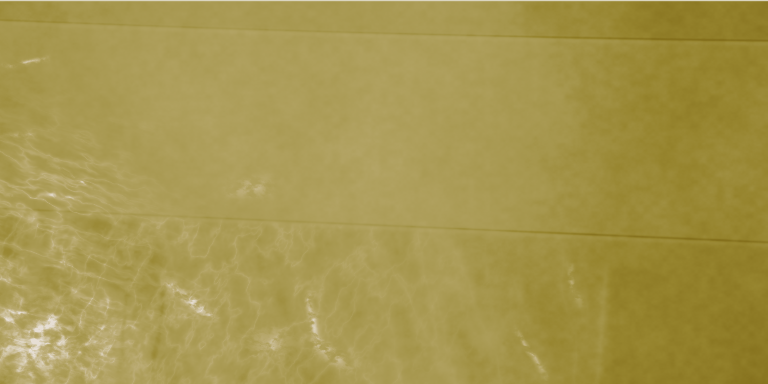
Give the GLSL for this texture, as a Shadertoy shader.

```glsl
// A sheet of yellow waxy film with two shallow seams, soft folds and wet glints.
// One scalar tone is built from gradients, strokes and ridged noise, then
// coloured by an olive-to-cream ramp; x spans 0 to 2 and y spans 0 to 1.
#define BASE_TONE 0.66
#define RIGHT_SHADE 0.39
#define SEAM_WIDTH 0.0032
#define SEAM_DEPTH 0.27
#define WRINKLE_GAIN 0.50
#define GLARE_GAIN 0.52
#define GLINT_GAIN 0.62
#define FOLD_GAIN 0.20
#define MOTTLE_GAIN 0.22
#define GRAIN_GAIN 0.17

float hash(vec2 p) {
    p = fract(p * vec2(0.1031, 0.1137));
    p += dot(p, p.yx + 33.33);
    return fract((p.x + p.y) * p.x * 17.0);
}

float noise(vec2 p) {
    vec2 i = floor(p), f = fract(p);
    f = f * f * (3.0 - 2.0 * f);
    return mix(mix(hash(i), hash(i + vec2(1, 0)), f.x),
               mix(hash(i + vec2(0, 1)), hash(i + vec2(1, 1)), f.x), f.y);
}

float fbm(vec2 p) {
    float sum = 0.0, amp = 0.5;
    for (int i = 0; i < 4; i++) {
        sum += amp * noise(p);
        p = p * 2.03 + 7.3;
        amp *= 0.5;
    }
    return sum / 0.9375;
}

float ridge(vec2 p, float sharpness) {
    return pow(1.0 - abs(2.0 * fbm(p) - 1.0), sharpness);
}

float blob(vec2 p, vec2 center, vec2 radius) {
    vec2 q = (p - center) / radius;
    return exp(-dot(q, q));
}

// Soft line segment, tapered towards both ends
float streak(vec2 p, vec2 a, vec2 b, float width) {
    vec2 d = b - a;
    float h = clamp(dot(p - a, d) / dot(d, d), 0.0, 1.0);
    float r = length(p - a - d * h) / width;
    return exp(-r * r) * (0.35 + 2.6 * h * (1.0 - h));
}

// Dark groove with a faint lit lip underneath
float seam(float d, float strength) {
    float r = d / SEAM_WIDTH;
    float lip = (d + 2.6 * SEAM_WIDTH) / (1.8 * SEAM_WIDTH);
    return 0.06 * exp(-lip * lip) - strength * SEAM_DEPTH * exp(-r * r);
}

vec3 filmColor(float t) {
    vec3 c = mix(vec3(0.52, 0.44, 0.11), vec3(0.59, 0.52, 0.18), clamp(t * 4.0, 0.0, 1.0));
    c = mix(c, vec3(0.65, 0.59, 0.30), clamp(t * 4.0 - 1.0, 0.0, 1.0));
    c = mix(c, vec3(0.69, 0.63, 0.37), clamp(t * 4.0 - 2.0, 0.0, 1.0));
    c = mix(c, vec3(0.74, 0.68, 0.47), clamp(t * 4.0 - 3.0, 0.0, 1.0));
    return mix(c, vec3(0.90, 0.87, 0.83), clamp((t - 1.0) * 2.2, 0.0, 1.0));
}

void mainImage(out vec4 fragColor, in vec2 fragCoord) {
    vec2 p = fragCoord / iResolution.xy * vec2(2.0, 1.0);
    vec2 warped = p + 0.028 * (vec2(fbm(p * 15.0), fbm(p * 15.0 + 40.0)) - 0.5);
    float upper = p.y - (0.948 - 0.042 * p.x + 0.0075 * p.x * p.x);
    float lower = p.y - (0.457 - 0.044 * p.x);
    float below = smoothstep(0.01, -0.03, lower);

    // Broad light and shade
    float tone = BASE_TONE - RIGHT_SHADE * smoothstep(1.05, 1.85, p.x);
    tone -= 0.20 * smoothstep(0.45, 0.0, p.x) * smoothstep(0.4, 0.8, p.y);
    tone -= 0.10 * smoothstep(-0.005, 0.01, upper);
    tone -= 0.08 * below;
    tone -= 0.10 * blob(p, vec2(2.0, 0.0), vec2(0.3, 0.3));
    tone += 0.05 * blob(p, vec2(1.0, 0.62), vec2(0.5, 0.25));
    tone += MOTTLE_GAIN * (fbm(p * 7.0) - 0.5);
    tone += GRAIN_GAIN * (fbm(p * vec2(48.0, 55.0)) - 0.5);

    // Steep folds in the lower panel, with one overlapping edge at the right
    float folds = ridge(vec2(warped.x * 9.0 + p.y * 2.0, p.y * 2.2), 3.0) - 0.5;
    tone += FOLD_GAIN * folds * below * smoothstep(1.8, 1.2, p.x);
    float flap = p.x - (1.558 + 0.075 * p.y);
    tone += smoothstep(0.33, 0.27, p.y) * (0.11 * exp(-pow(flap / 0.013, 2.0))
          - 0.05 * smoothstep(-0.004, 0.008, flap) * smoothstep(0.25, 0.0, flap));
    tone -= 0.17 * streak(warped, vec2(0.31, 0.03), vec2(0.33, 0.26), 0.007);
    tone -= 0.17 * streak(warped, vec2(0.39, 0.02), vec2(0.43, 0.23), 0.007);

    // Fine wrinkles: flat and slanting at the left, steeper in the lower panel
    vec2 slant = vec2(warped.x - 0.5 * warped.y, warped.y + 0.35 * warped.x);
    float leftMask = blob(p, vec2(0.1, 0.53), vec2(0.24, 0.15))
                   + 0.9 * blob(p, vec2(0.1, 0.24), vec2(0.36, 0.17));
    float lowMask = 0.6 * below * smoothstep(1.5, 0.5, p.x);
    tone += WRINKLE_GAIN * leftMask * (ridge(slant * vec2(7.0, 26.0), 6.0) - 0.3);
    tone += WRINKLE_GAIN * lowMask * (ridge(slant.yx * vec2(13.0, 20.0) + 9.0, 6.0) - 0.3);

    // Wet glare in the lower left corner
    float glare = blob(p, vec2(0.12, 0.11), vec2(0.19, 0.13));
    float sparkle = smoothstep(0.3, 0.8, fbm(slant * vec2(38.0, 62.0)));
    tone += GLARE_GAIN * glare * (0.3 + 1.2 * sparkle);

    // Separate glints along creases, broken into flecks
    float glint = streak(warped, vec2(0.0, 0.83), vec2(0.13, 0.85), 0.007);
    glint += 0.7 * streak(warped, vec2(0.0, 0.647), vec2(0.09, 0.65), 0.006);
    glint += 0.8 * streak(warped, vec2(0.13, 0.58), vec2(0.26, 0.5), 0.008);
    glint += 0.7 * streak(warped, vec2(0.0, 0.49), vec2(0.22, 0.49), 0.006);
    glint += streak(warped, vec2(0.44, 0.27), vec2(0.56, 0.17), 0.018);
    glint += streak(warped, vec2(0.805, 0.23), vec2(0.83, 0.11), 0.012);
    glint += streak(warped, vec2(0.82, 0.11), vec2(0.91, 0.04), 0.019);
    glint += streak(warped, vec2(1.335, 0.15), vec2(1.42, 0.02), 0.007);
    glint += 0.8 * streak(warped, vec2(1.485, 0.31), vec2(1.505, 0.2), 0.008);
    glint += 0.6 * blob(warped, vec2(0.65, 0.51), vec2(0.06, 0.025));
    glint += 0.6 * blob(warped, vec2(0.70, 0.11), vec2(0.07, 0.04));
    tone += GLINT_GAIN * glint * (0.1 + smoothstep(0.3, 0.7, fbm(slant * vec2(45.0, 75.0))));

    // Seams deepen to the right; a pale strip closes the top
    float depth = 0.6 + 0.4 * smoothstep(0.6, 1.7, p.x);
    tone += seam(upper, depth) + seam(lower, depth * (0.7 + 0.5 * noise(p * 24.0)));
    vec3 color = filmColor(tone);
    color = mix(color, vec3(0.86, 0.84, 0.76), smoothstep(0.995, 0.999, p.y));
    fragColor = vec4(color, 1.0);
}
```
